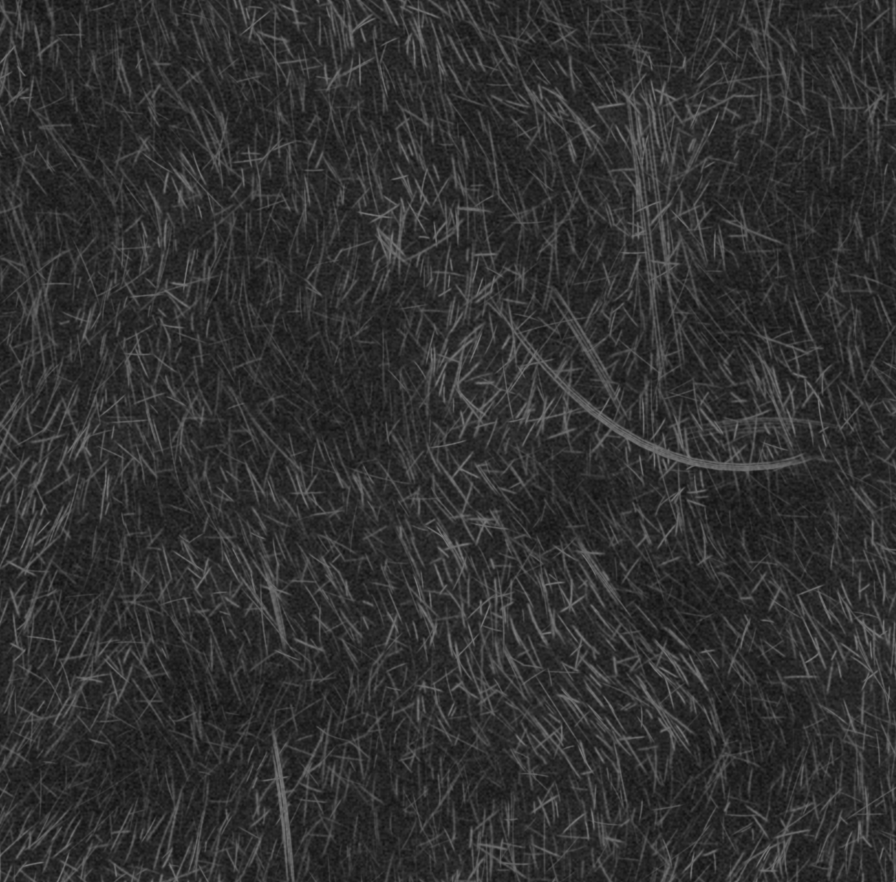
Reproduce this texture procedurally as a Shadertoy shader.

```glsl
// Fine pale fibres scattered over a dark, grainy felt.
// Short and long fibres come from jittered grids that follow a noisy, mostly
// upright flow; a few curved bundles of strands sweep across them.

#define BASE_GREY 0.143
#define FIBRE_GAIN 0.280
#define FIBRE_WIDTH 0.00150
#define SHORT_GRID 32.0
#define LONG_GRID 14.0
#define FLOW_SWING 1.5
#define STRAY_SWING 1.7
#define GRAIN_SCALE 400.0
#define GRAIN_GAIN 0.068
#define HAZE_GAIN 0.045
#define STRANDS 5

const float PI = 3.14159;

float hash(vec2 p) {
    return fract(sin(dot(p, vec2(127.1, 311.7))) * 43758.5453);
}

float noise(vec2 p) {
    vec2 i = floor(p), f = fract(p);
    f = f * f * (3.0 - 2.0 * f);
    return mix(mix(hash(i), hash(i + vec2(1, 0)), f.x),
               mix(hash(i + vec2(0, 1)), hash(i + vec2(1, 1)), f.x), f.y);
}

// Thick and thin areas of the felt, 0 to 1
float density(vec2 p) {
    float n = 0.6 * noise(p * 9.0 + 21.3) + 0.4 * noise(p * 21.0 + 5.9);
    return smoothstep(0.15, 0.85, n);
}

// Soft line profile, never thinner than about one pixel
float lineProfile(float d, float width) {
    float w = max(width, 0.6 / iResolution.y);
    return exp(-d * d / (w * w));
}

float screenBlend(float a, float b) {
    return 1.0 - (1.0 - a) * (1.0 - b);
}

// Scattered fibres: several per cell, gathered from the 3x3 neighbourhood
float fibreLayer(vec2 p, float grid, int perCell, float straySwing, float seed) {
    float light = 0.0;
    vec2 home = floor(p * grid);
    for (int y = -1; y <= 1; y++)
    for (int x = -1; x <= 1; x++) {
        vec2 cell = home + vec2(x, y);
        vec2 place = cell / grid;
        float flow = PI * 0.5 + (noise(place * 8.0 + 3.7) - 0.45) * FLOW_SWING;
        float clump = mix(0.35, 1.25, density(place));
        for (int k = 0; k < perCell; k++) {
            vec2 id = cell + seed + float(k) * vec2(17.3, 41.9);
            vec2 centre = (cell + vec2(hash(id), hash(id + 5.1))) / grid;
            float stray = 2.0 * hash(id + 9.7) - 1.0;
            float angle = flow + stray * stray * stray * straySwing;
            float reach = mix(0.25, 0.85, hash(id + 13.3)) / grid;
            float power = min(mix(0.18, 1.0, hash(id + 19.9)) * clump, 0.95);

            // Local frame: x runs along the fibre, y across its slight bend
            vec2 dir = vec2(cos(angle), sin(angle)), q = p - centre;
            q = vec2(dot(q, dir), dot(q, vec2(-dir.y, dir.x)));
            q.y += (hash(id + 23.1) - 0.5) * 0.18 * q.x * q.x / reach;
            float ends = 1.0 - smoothstep(0.5 * reach, reach, abs(q.x));
            float width = FIBRE_WIDTH * mix(0.75, 1.25, hash(id + 29.7));
            light = screenBlend(light, power * ends * lineProfile(q.y, width));
        }
    }
    return light;
}

vec2 bezier(vec2 a, vec2 b, vec2 c, float t) {
    return mix(mix(a, b, t), mix(b, c, t), t);
}

// Strands that fan out on both sides of a curve from a to c, pulled by b
float bundle(vec2 p, vec2 a, vec2 b, vec2 c, float spread, float power) {
    const int STEPS = 16;
    float best = 10.0, side = 0.0, along = 0.0;
    vec2 from = a;
    for (int i = 1; i <= STEPS; i++) {
        vec2 to = bezier(a, b, c, float(i) / float(STEPS));
        vec2 e = to - from, q = p - from;
        float h = clamp(dot(q, e) / dot(e, e), 0.0, 1.0);
        float d = length(q - e * h);
        if (d < best) {
            best = d;
            side = d * sign(e.x * q.y - e.y * q.x);
            along = (float(i) - 1.0 + h) / float(STEPS);
        }
        from = to;
    }
    float light = 0.0;
    for (int k = 0; k < STRANDS; k++) {
        vec2 id = a * 37.0 + float(k) * 7.3;
        float fan = 1.0 + 2.0 * (hash(id + 4.1) - 0.5) * (along - 0.5);
        float offset = spread * (hash(id) - 0.5) * fan;
        float start = 0.3 * hash(id + 8.3), stop = 1.0 - 0.3 * hash(id + 11.9);
        float window = smoothstep(start, start + 0.15, along)
                     * (1.0 - smoothstep(stop - 0.15, stop, along));
        light = screenBlend(light, power * window * lineProfile(side - offset, FIBRE_WIDTH));
    }
    return light;
}

void mainImage(out vec4 fragColor, in vec2 fragCoord) {
    vec2 uv = fragCoord / iResolution.y;

    // Loose short fibres, then longer ones lying in parallel tufts
    float light = fibreLayer(uv, SHORT_GRID, 4, STRAY_SWING, 0.0);
    light = screenBlend(light, 0.8 * fibreLayer(uv, LONG_GRID, 5, 0.6 * STRAY_SWING, 71.0));

    // Sweeping bundles
    float sweep = bundle(uv, vec2(0.52, 0.73), vec2(0.708, 0.38), vec2(0.97, 0.50), 0.011, 0.80);
    sweep += bundle(uv, vec2(0.70, 0.48), vec2(0.85, 0.55), vec2(0.99, 0.50), 0.014, 0.30);
    sweep += bundle(uv, vec2(0.30, 0.19), vec2(0.325, 0.09), vec2(0.33, -0.06), 0.014, 0.90);
    sweep += bundle(uv, vec2(0.29, 0.39), vec2(0.318, 0.325), vec2(0.33, 0.22), 0.010, 0.60);
    sweep += bundle(uv, vec2(0.62, 0.68), vec2(0.68, 0.59), vec2(0.72, 0.51), 0.012, 0.55);
    sweep += bundle(uv, vec2(0.71, 0.98), vec2(0.735, 0.76), vec2(0.765, 0.53), 0.045, 0.60);
    sweep += bundle(uv, vec2(0.0, 0.80), vec2(0.055, 0.68), vec2(0.066, 0.53), 0.020, 0.35);
    light = screenBlend(light, min(sweep, 0.95));

    // Felt tone, faint haze and fine grain from two crossed noises
    float haze = (0.6 * density(uv) + 0.4 * noise(uv * 5.0 + 31.0) - 0.5) * HAZE_GAIN;
    vec2 turned = vec2(0.8 * uv.x - 0.6 * uv.y, 0.6 * uv.x + 0.8 * uv.y);
    float grain = noise(uv * GRAIN_SCALE) + noise(turned * GRAIN_SCALE * 0.83 + 57.0) - 1.0;
    float grey = BASE_GREY + haze + grain * GRAIN_GAIN + FIBRE_GAIN * light;
    fragColor = vec4(vec3(grey), 1.0);
}
```
